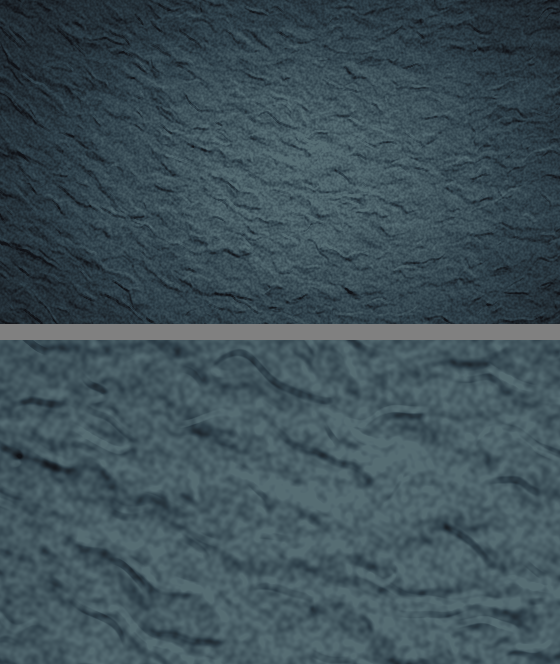
Top: the whole. Bottom: its middle third, enlarged.
Give the GLSL for this texture, as a WebGL 1 fragment shader.

```glsl
precision highp float;
uniform vec2 u_resolution;

#define CENTRE_TONE 1.0
#define VIGNETTE 1.3
#define RELIEF 1.4
#define HIGHLIGHT 0.5
#define LEDGE_HEIGHT 0.42
#define LEDGE_WIDTH 0.04
#define GRAIN 0.38
#define MOTTLE 0.10
#define LIGHT_STEP vec2(0.0012, 0.0036)

float hash(vec2 cell) {
  vec3 a = fract(cell.xyx * vec3(0.1031, 0.1030, 0.0973));
  a += dot(a, a.yzx + 33.33);
  return fract((a.x + a.y) * a.z);
}

float cornerSlope(vec2 cell, vec2 offset) {
  float angle = 6.2832 * hash(cell);
  return dot(vec2(cos(angle), sin(angle)), offset);
}

float gradientNoise(vec2 p) {
  vec2 i = floor(p), f = fract(p);
  vec2 u = f * f * f * (f * (f * 6.0 - 15.0) + 10.0);
  vec2 e = vec2(1.0, 0.0);
  return mix(
    mix(cornerSlope(i, f), cornerSlope(i + e, f - e), u.x),
    mix(cornerSlope(i + e.yx, f - e.yx), cornerSlope(i + 1.0, f - 1.0), u.x),
    u.y);
}

vec2 noisePair(vec2 p) {
  return vec2(gradientNoise(p), gradientNoise(p + 31.7));
}

// Bends the grain of the slate: steep on the left, level on the right.
vec2 bend(vec2 p) {
  vec2 q = vec2(p.x, p.y + 0.66 * p.x - 0.25 * p.x * p.x) + 10.0;
  return q + 0.035 * noisePair(q * 7.0) + 0.016 * noisePair(q * 24.0);
}

// A broken step that follows the zero line of the noise.
float ledge(vec2 q, vec2 scale, float seed) {
  float edge = gradientNoise(q * scale + seed);
  float presence = smoothstep(0.0, 0.3, gradientNoise(q * scale * 1.1 + seed + 17.3));
  return presence * smoothstep(-LEDGE_WIDTH, LEDGE_WIDTH, edge);
}

float surfaceHeight(vec2 p) {
  vec2 q = bend(p);
  float height = 0.0;
  float amplitude = 0.5;
  vec2 scale = vec2(9.0, 15.0);
  for (int i = 0; i < 4; i++) {
    height += amplitude * gradientNoise(q * scale + float(i) * 9.1);
    scale *= 1.93;
    amplitude *= 0.62;
  }
  float stepHeight = LEDGE_HEIGHT;
  scale = vec2(3.6, 8.0);
  for (int i = 0; i < 3; i++) {
    height += stepHeight * ledge(q, scale, 3.7 + 37.5 * float(i));
    scale *= 1.85;
    stepHeight *= 0.85;
  }
  return height;
}

vec3 slateColor(float tone) {
  vec3 shadow = vec3(0.090, 0.112, 0.135);
  vec3 body = vec3(0.180, 0.250, 0.290);
  vec3 light = vec3(0.300, 0.385, 0.415);
  float t = clamp(tone, -0.15, 1.15) * 2.0;
  return t < 1.0 ? mix(shadow, body, t) : mix(body, light, t - 1.0);
}

void main() {
  vec2 uv = gl_FragCoord.xy / u_resolution;
  vec2 p = gl_FragCoord.xy / u_resolution.y;

  // Soft pool of light fading to the corners
  vec2 away = (uv - vec2(0.55, 0.45)) * vec2(1.75, 1.5);
  float glow = exp(-VIGNETTE * dot(away, away));

  // Light from above: undersides go dark, upper faces catch a little
  float slope = surfaceHeight(p + LIGHT_STEP) - surfaceHeight(p - LIGHT_STEP);
  float shade = -max(slope, 0.0) + HIGHLIGHT * max(-slope, 0.0);

  // Mineral grain, turned off the pixel grid, and broad mottling
  vec2 turned = mat2(0.83, 0.56, -0.56, 0.83) * p + 3.0;
  float grain = gradientNoise(turned * 131.0) + 0.6 * gradientNoise(turned.yx * 67.0);
  float mottle = gradientNoise(p * 5.0 + 2.9) + 0.6 * gradientNoise(p * 17.0 + 8.1);

  float tone = CENTRE_TONE * glow + MOTTLE * mottle;
  tone += (RELIEF * shade + GRAIN * grain) * mix(0.5, 1.0, glow);
  gl_FragColor = vec4(slateColor(tone), 1.0);
}
```
